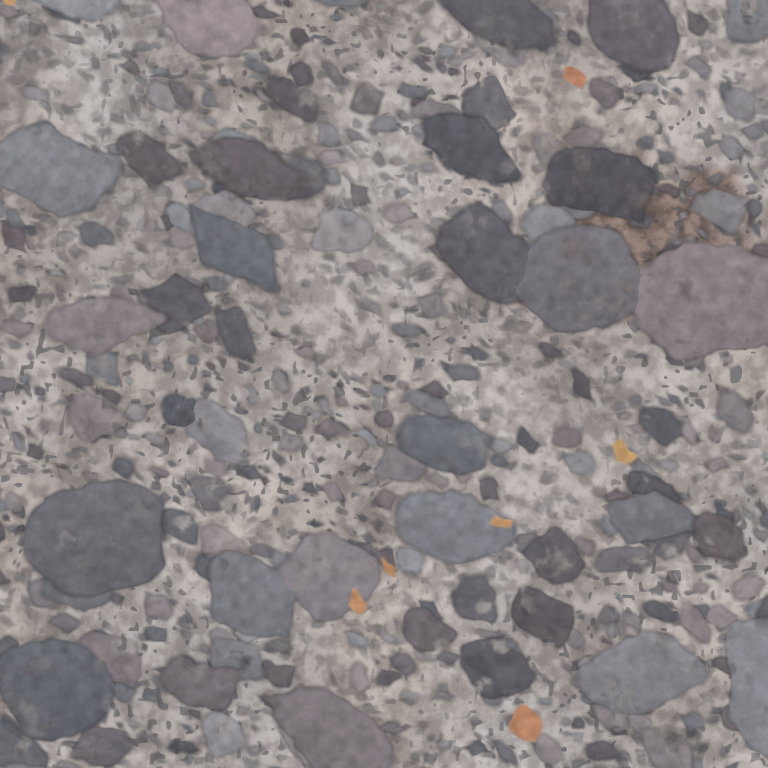
Give the GLSL for this texture, as a Shadertoy shader.

```glsl
#define BIG_CELLS 5.6
#define MID_CELLS 12.0
#define SMALL_CELLS 27.0
#define CHIP_CELLS 62.0
#define LEAF_CELLS 25.0
#define TILT -0.42
#define SOFTNESS 0.0022
#define MORTAR_DARK vec3(0.535, 0.510, 0.505)
#define MORTAR_LIGHT vec3(0.765, 0.745, 0.740)
#define ROCK_DARK vec3(0.335, 0.335, 0.355)
#define ROCK_PALE vec3(0.590, 0.580, 0.585)
#define STAIN vec3(0.470, 0.400, 0.370)

vec3 hash3(vec2 p) {
    vec3 q = fract(p.xyx * vec3(0.1031, 0.1030, 0.0973));
    q += dot(q, q.yxz + 33.33);
    return fract((q.xxy + q.yzz) * q.zyx);
}

float noise(vec2 p) {
    vec2 cell = floor(p), f = fract(p);
    f = f * f * (3.0 - 2.0 * f);
    float low = mix(hash3(cell).x, hash3(cell + vec2(1, 0)).x, f.x);
    float high = mix(hash3(cell + vec2(0, 1)).x, hash3(cell + vec2(1, 1)).x, f.x);
    return mix(low, high, f.y);
}

float fbm(vec2 p) {
    float sum = 0.0, weight = 0.5;
    for (int i = 0; i < 4; i++) {
        sum += weight * noise(p);
        p = mat2(1.6, 1.2, -1.2, 1.6) * p + 17.3;
        weight *= 0.5;
    }
    return sum / 0.9375;
}

float smoothMax(float a, float b, float k) {
    float h = max(k - abs(a - b), 0.0) / k;
    return max(a, b) + 0.25 * k * h * h;
}

// Nearest stone of a jittered grid: distance, tone, tint, height on its face
vec4 stones(vec2 uv, float cells, float fill, float seed) {
    vec2 p = uv * cells, cell = floor(p);
    vec4 nearest = vec4(9.0, 0.0, 0.0, 0.0);
    for (int j = -1; j <= 1; j++)
    for (int i = -1; i <= 1; i++) {
        vec2 id = cell + vec2(i, j);
        vec3 place = hash3(id + seed), form = hash3(id + seed + 57.0);
        vec3 look = hash3(id + seed + 113.0);
        if (place.z > fill) continue;

        // Tilted ellipse
        vec2 q = p - id - 0.5 - 0.66 * (place.xy - 0.5);
        float angle = TILT + 1.1 * (form.x - 0.5);
        vec2 axis = vec2(cos(angle), sin(angle));
        q = vec2(dot(q, axis), dot(q, vec2(-axis.y, axis.x)));
        vec2 radius = mix(0.30, 0.62, form.y) * vec2(1.0, mix(0.42, 0.82, form.z));
        q /= radius;
        float r = length(q);

        // Broken facets
        for (int k = 0; k < 4; k++) {
            float turn = 6.2832 * (look.x + float(k) * 0.25);
            float cut = mix(0.62, 1.15, hash3(id + seed + 31.0 * float(k + 5)).x);
            r = smoothMax(r, dot(q, vec2(cos(turn), sin(turn))) / cut, 0.12);
        }
        float d = (r - 1.0) * radius.y / cells;
        if (d < nearest.x) nearest = vec4(d, look.yz, q.y);
    }
    return nearest;
}

// Lay a stone on the ground with contact shadow, mottling and dust
vec3 layStone(vec3 ground, vec4 stone, float grain, float dust, float edge) {
    float cover = 1.0 - smoothstep(-edge, edge, stone.x);
    vec3 rock = mix(ROCK_DARK, ROCK_PALE, stone.y);
    rock *= mix(vec3(0.96, 1.01, 1.045), vec3(1.05, 0.975, 0.99), stone.z);
    rock *= 0.86 + 0.28 * grain + 0.05 * stone.w;
    rock *= 1.0 - 0.12 * smoothstep(-0.005, 0.0, stone.x);
    ground *= 1.0 - 0.13 * (1.0 - smoothstep(0.0, 0.005, stone.x));
    return mix(ground, rock, cover * (1.0 - dust));
}

void mainImage(out vec4 fragColor, in vec2 fragCoord) {
    vec2 uv = fragCoord / iResolution.y;
    float edge = max(SOFTNESS, 0.8 / iResolution.y);

    // Uneven outlines
    vec2 bent = uv + 0.016 * (vec2(noise(uv * 19.0), noise(uv * 19.0 + 41.0)) - 0.5);
    bent += 0.006 * (vec2(noise(uv * 75.0), noise(uv * 75.0 + 83.0)) - 0.5);

    // Mortar
    float patches = smoothstep(0.28, 0.72, fbm(uv * 8.0 + 5.0));
    float fine = smoothstep(0.25, 0.75, fbm(uv * 72.0));
    float grain = fbm(uv * 85.0 + 29.0);
    vec3 color = mix(MORTAR_DARK, MORTAR_LIGHT, 0.42 * patches + 0.58 * fine);
    color *= mix(vec3(1.0), vec3(1.02, 0.99, 0.965), noise(uv * 6.0 + 3.0));

    // Damp brown stain
    float spread = length((uv - vec2(0.84, 0.68)) * vec2(0.85, 1.1));
    spread += 0.16 * (fbm(uv * 13.0) - 0.5);
    float stain = 1.0 - smoothstep(0.09, 0.14, spread);
    color = mix(color, STAIN * (0.8 + 0.4 * fine), 0.85 * stain);

    // Pits and grit
    float gritty = 0.35 + 0.65 * smoothstep(0.35, 0.65, fbm(uv * 7.0 + 61.0));
    float pits = smoothstep(0.70, 0.86, noise(bent * 125.0));
    color = mix(color, ROCK_DARK, 0.62 * pits * gritty);
    color = layStone(color, stones(bent, CHIP_CELLS, 0.28, 400.0), grain, 1.0 - 0.8 * gritty, edge);
    color = layStone(color, stones(bent, SMALL_CELLS, 0.32, 300.0), grain, 0.18, edge);

    // Cobbles, partly dusted
    float dust = 0.7 * smoothstep(0.54, 0.78, fbm(uv * 38.0 + 13.0));
    color = layStone(color, stones(bent, MID_CELLS, 0.42, 200.0), grain, 0.15 + dust, edge);
    color = layStone(color, stones(bent, BIG_CELLS, 0.78, 100.0), grain, 0.6 * dust, edge);

    // Fallen leaf scraps
    vec4 leaf = stones(bent, LEAF_CELLS, 0.016, 500.0);
    vec3 leafColor = mix(vec3(0.70, 0.50, 0.40), vec3(0.78, 0.64, 0.43), leaf.y);
    color = mix(color, leafColor * (0.85 + 0.3 * grain), 1.0 - smoothstep(-edge, edge, leaf.x));

    fragColor = vec4(color, 1.0);
}
```
